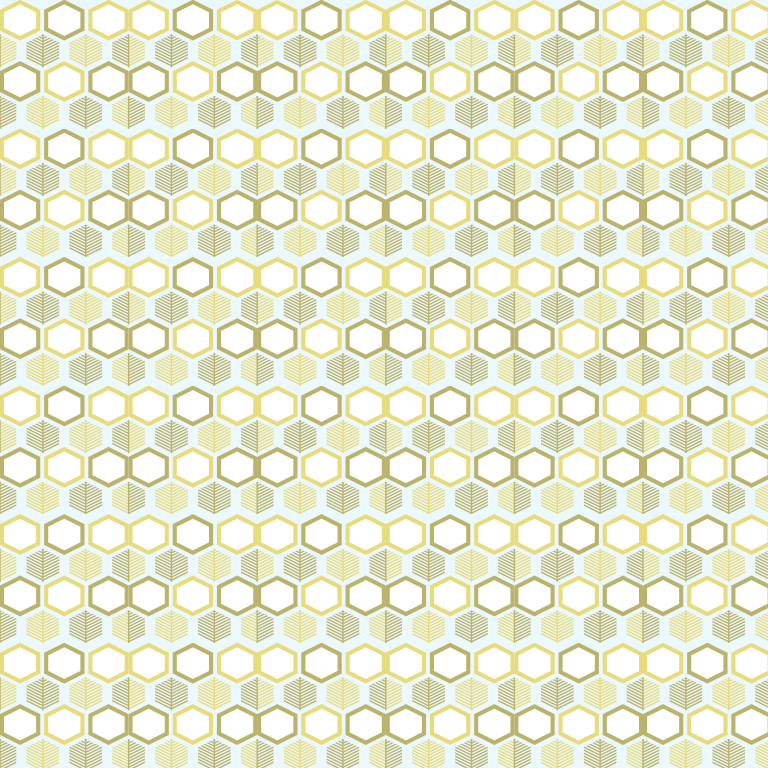
This pattern is drawn by a WebGL 1 fragment shader. Its source:

```glsl
precision highp float;
// Honeycomb rows of outlined hexagons alternating with rows of feathered leaves, in two colours.

uniform vec2 u_resolution;

// Lengths are fractions of one square tile, measured from its top left corner.
const float REPEATS = 5.972;
const vec3 GROUND = vec3(0.920, 0.973, 0.998);
const vec3 FILL = vec3(1.0);
const vec3 YELLOW = vec3(0.910, 0.860, 0.490);
const vec3 OLIVE = vec3(0.735, 0.700, 0.420);

const float HEX_PITCH = 0.344;
const vec2 HEX_ROWS = vec2(0.1565, 0.634);
const vec2 HEX_SIZE = vec2(0.157, 0.159);   // half width, half height
const float HEX_LINE = 0.032;

const vec2 LEAF_ROWS = vec2(0.396, 0.875);
const vec2 LEAF_SIZE = vec2(0.126, 0.127);
const float BARB_SPACING = 0.0235;
const float BARB_WIDTH = 0.0108;
const float STEM_WIDTH = 0.0105;
const float SLOPE = 0.5;

// Signed distance to a pointed hexagon with upright sides.
float hexagon(vec2 p, vec2 size) {
  vec2 q = abs(p);
  float roof = (q.y + SLOPE * q.x - size.y) / length(vec2(1.0, SLOPE));
  return max(q.x - size.x, roof);
}

float coverage(float dist, float pixel) {
  return clamp(0.5 - dist / pixel, 0.0, 1.0);
}

// Signed distance to rising barbs, cut to a hexagon.
float barbs(vec2 p) {
  float rise = -p.y - SLOPE * abs(p.x) + LEAF_SIZE.y;
  float offset = abs(mod(rise, BARB_SPACING) - 0.5 * BARB_SPACING);
  float line = offset / length(vec2(1.0, SLOPE)) - 0.5 * BARB_WIDTH;
  return max(line, hexagon(p, LEAF_SIZE));
}

float stem(vec2 p) {
  return max(abs(p.x) - 0.5 * STEM_WIDTH, abs(p.y) - LEAF_SIZE.y);
}

// Odd places are olive, even places yellow.
vec3 ink(float place) {
  return mix(YELLOW, OLIVE, mod(place, 2.0));
}

void main() {
  float pixel = REPEATS / u_resolution.y;
  vec2 fromTop = vec2(gl_FragCoord.x, u_resolution.y - gl_FragCoord.y);
  vec2 tile = fract(fromTop * pixel);
  vec3 color = GROUND;

  // Leaves: the one on the tile seam takes a different colour on each side.
  float leafRow = step(0.5 * (LEAF_ROWS.x + LEAF_ROWS.y), tile.y);
  float leafColumn = floor(tile.x * 3.0 + 0.5);
  vec2 leafCentre = vec2(leafColumn / 3.0, mix(LEAF_ROWS.x, LEAF_ROWS.y, leafRow));
  vec2 leaf = tile - leafCentre;
  vec3 leafInk = ink(leafColumn + leafRow);
  bool onSeam = mod(leafColumn, 3.0) < 0.5;
  color = mix(color, leafInk, coverage(barbs(leaf), pixel));
  color = mix(color, onSeam ? OLIVE : leafInk, coverage(stem(leaf), pixel));

  // Hexagons: a coloured outline around a white centre.
  float hexRow = step(0.5 * (HEX_ROWS.x + HEX_ROWS.y), tile.y);
  float hexColumn = floor(tile.x * 3.0);
  vec2 hexCentre = vec2(0.5 + (hexColumn - 1.0) * HEX_PITCH, mix(HEX_ROWS.x, HEX_ROWS.y, hexRow));
  float edge = hexagon(tile - hexCentre, HEX_SIZE);
  color = mix(color, ink(hexColumn + hexRow), coverage(edge, pixel));
  color = mix(color, FILL, coverage(edge + HEX_LINE, pixel));

  gl_FragColor = vec4(color, 1.0);
}
```
